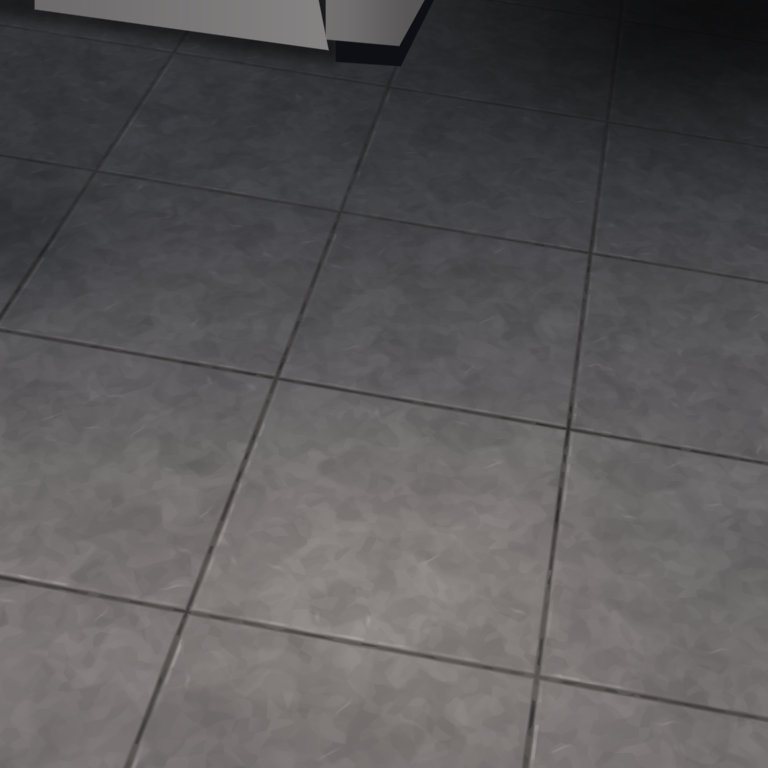
Give the GLSL for this texture, as a Shadertoy shader.

```glsl
// Dim kitchen floor of square grey tiles seen at a slant, with a cabinet foot at the top.
// A projective matrix maps the canvas to tile units; soft cellular noise mottles each tile,
// and broad gaussian pools of light and shade set the brightness.

#define GROUT_HALF_WIDTH 0.0075
#define LIP_OFFSET 0.016
#define LIP_HALF_WIDTH 0.005
#define MOTTLE 0.25
#define TILE_VARIATION 0.05
#define SCRATCH_DENSITY 0.20
#define COOL_TINT vec3(0.97, 0.985, 1.06)
#define WARM_TINT vec3(1.025, 0.985, 0.97)
#define GROUT_TINT vec3(0.57, 0.545, 0.53)
#define PANEL_COLOR vec3(0.52, 0.51, 0.51)
#define KICK_COLOR vec3(0.05, 0.06, 0.08)

// Tile units (column, row, 1) to the canvas, with y pointing down
const mat3 FLOOR_TO_VIEW = mat3(0.2773, 0.0440, -0.0100,
                               -0.1178, 0.1279, -0.1254,
                                0.5052, 0.1133, 1.0);

vec2 hash2(vec2 p) {
    vec3 q = fract(p.xyx * vec3(0.1031, 0.1030, 0.0973));
    q += dot(q, q.yzx + 33.33);
    return fract((q.xx + q.yz) * q.zy);
}

// Soft cellular noise: random tones blended around scattered points
float flakes(vec2 p) {
    float tone = 0.0, total = 0.0;
    for (int y = -1; y <= 1; y++)
    for (int x = -1; x <= 1; x++) {
        vec2 cell = floor(p) + vec2(x, y);
        vec2 d = p - cell - hash2(cell);
        float weight = exp(-20.0 * dot(d, d));
        tone += weight * hash2(cell + 57.0).x;
        total += weight;
    }
    return tone / total;
}

// Three layers of flakes with slightly bent outlines; centred on zero
float mottle(vec2 p) {
    float sum = 0.0, gain = 0.36;
    p = p * 6.5 + 0.07 * sin(p.yx * 31.0 + 2.0 * sin(p * 13.0));
    for (int i = 0; i < 3; i++) {
        sum += gain * (flakes(p) - 0.5);
        p = mat2(1.7, 1.2, -1.2, 1.7) * p + 11.3;
        gain *= 0.9;
    }
    return sum;
}

// Sparse short streaks, one at most per cell
float scratches(vec2 p, float blur) {
    vec2 cell = floor(p), h = hash2(cell + 91.0);
    vec2 q = p - cell - 0.5 - 0.2 * (h - 0.5);
    float angle = 6.2832 * h.y;
    vec2 along = vec2(cos(angle), sin(angle));
    q += 0.03 * sin(q.yx * 14.0);
    float reach = clamp(dot(q, along), -0.24, 0.24);
    float present = step(hash2(cell + 23.0).x, SCRATCH_DENSITY);
    float taper = 1.0 - abs(reach) / 0.26;
    return present * taper * (1.0 - smoothstep(0.0, 0.03 + blur, length(q - along * reach)));
}

float pool(vec2 p, vec2 center, vec2 size) {
    vec2 d = (p - center) / size;
    return exp(-dot(d, d));
}

float band(float d, float halfWidth, float blur) {
    return 1.0 - smoothstep(halfWidth - blur, halfWidth + blur, abs(d));
}

float inside(float d, float blur) {
    return smoothstep(-blur, blur, d);
}

vec3 tiledFloor(vec2 p) {
    vec3 projected = inverse(FLOOR_TO_VIEW) * vec3(p, 1.0);
    vec2 t = projected.xy / projected.z;
    vec2 blur = fwidth(t);
    vec2 tile = floor(t);

    // Light falling on the floor
    float light = mix(0.21, 0.445, smoothstep(0.02, 0.80, p.y));
    light += 0.07 * pool(p, vec2(0.52, 0.80), vec2(0.28, 0.19));
    light *= 1.0 - 0.75 * pool(p, vec2(0.95, 0.0), vec2(0.38, 0.17));
    light *= 1.0 - 0.25 * pool(p, vec2(0.0, 0.30), vec2(0.12, 0.10));
    light *= 1.0 - 0.10 * pool(p, vec2(0.95, 0.72), vec2(0.22, 0.16));

    // Tile surface
    float level = light * (1.0 + TILE_VARIATION * (hash2(tile + 5.0).x - 0.5));
    level *= 1.0 + MOTTLE * mottle(t + 7.0 * hash2(tile));
    level *= 1.0 + 0.12 * scratches(t * 7.0, 7.0 * max(blur.x, blur.y));
    vec3 color = level * mix(COOL_TINT, WARM_TINT, smoothstep(0.18, 0.5, light));

    // Joints: a worn pale lip beside dirty grout, fading in and out along its run
    vec2 s = fract(t + 0.5) - 0.5;
    float dirt = flakes(t * 26.0);
    float wear = flakes(t * 5.0 + 3.7);
    float lip = max(band(s.x - LIP_OFFSET, LIP_HALF_WIDTH, blur.x),
                    band(s.y + LIP_OFFSET, LIP_HALF_WIDTH, blur.y));
    float halfWidth = GROUT_HALF_WIDTH * (0.8 + 0.4 * dirt);
    vec2 soft = blur + 0.0025;
    float grout = max(band(s.x, halfWidth, soft.x), band(s.y, halfWidth, soft.y));
    color *= 1.0 + 0.25 * lip * dirt * wear;
    float depth = mix(0.45, 1.0, smoothstep(0.05, 0.55, p.y)) * (0.7 + 0.3 * wear);
    return mix(color, light * GROUT_TINT * (0.7 + 0.6 * dirt), grout * depth);
}

void mainImage(out vec4 fragColor, in vec2 fragCoord) {
    vec2 p = fragCoord / iResolution.xy;
    p.y = 1.0 - p.y;
    float px = 1.0 / iResolution.y;
    vec3 color = tiledFloor(p);

    // Cabinet: contact shadow, dark kick board, side face, front panel
    float panelEdge = 0.013 + 0.139 * (p.x - 0.05) - p.y;
    color *= 1.0 - 0.45 * smoothstep(-0.03, 0.0, panelEdge) * inside(0.44 - p.x, 0.01);
    float kick = min(min(0.08 + 0.07 * (p.x - 0.43) - p.y, p.x - 0.437), 0.565 - 0.5 * p.y - p.x);
    color = mix(color, KICK_COLOR, inside(kick, px));
    float side = min(min(0.052 + 0.09 * (p.x - 0.43) - p.y, p.x - 0.424), 0.553 - 0.55 * p.y - p.x);
    color = mix(color, PANEL_COLOR * mix(0.85, 0.65, smoothstep(0.43, 0.55, p.x)), inside(side, px));
    float panel = min(min(panelEdge, p.x - 0.045), 0.415 + 0.2 * p.y - p.x);
    color = mix(color, PANEL_COLOR * (0.78 + 0.5 * p.x), inside(panel, px));
    fragColor = vec4(color, 1.0);
}
```
